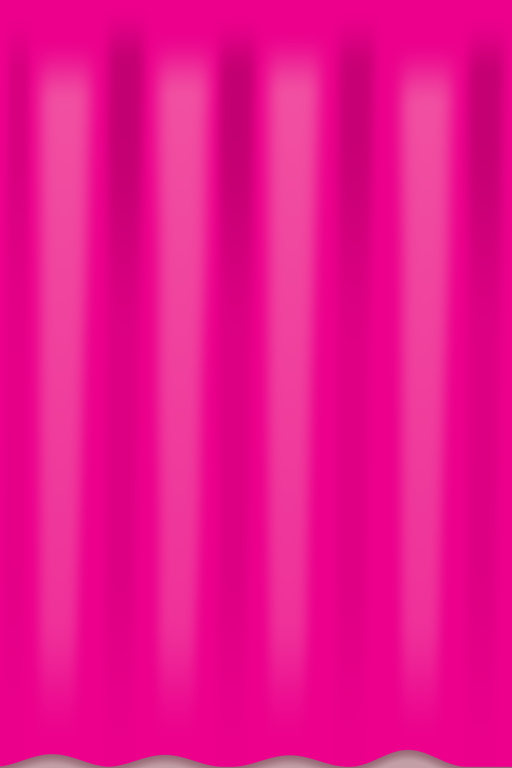
Reproduce this texture procedurally as a WebGL 1 fragment shader.

```glsl
precision highp float;
// A magenta curtain with four soft vertical folds and a scalloped hem.
// Each fold pairs a tapering light ridge with a dark groove, both blurred
// bands; the hem is a row of cosine arches over a greyish backdrop.

uniform vec2 u_resolution;

const vec3 CLOTH = vec3(0.925, 0.0, 0.55);
const vec3 RIDGE = vec3(0.945, 0.32, 0.635);
const vec3 GROOVE = vec3(0.765, 0.0, 0.445);
const vec3 BACKDROP = vec3(0.76, 0.62, 0.65);
const vec3 BACKDROP_SHADE = vec3(0.60, 0.42, 0.47);

// Per fold, left to right: positions across, and tops measured downwards
const vec4 RIDGE_X = vec4(0.129, 0.361, 0.576, 0.836);
const vec4 GROOVE_X = vec4(0.246, 0.465, 0.697, 0.951);
const vec4 RIDGE_TOP = vec4(0.058, 0.050, 0.048, 0.062);
const vec4 GROOVE_TOP = vec4(0.018, 0.030, 0.024, 0.032);
const vec4 GROOVE_DEPTH = vec4(1.0, 1.0, 0.88, 0.96);
const vec4 ARCH_X = vec4(0.102, 0.322, 0.566, 0.797);
const vec4 ARCH_RISE = vec4(0.0165, 0.0155, 0.0150, 0.0220);

const vec2 RIDGE_HALF = vec2(0.056, 0.036);   // at top, at bottom
const vec2 GROOVE_HALF = vec2(0.038, 0.028);  // at top, at bottom
const vec2 DRIFT = vec2(-0.018, -0.014);      // ridge, groove, over the height
const float EDGE_GROOVE_X = 0.038;
const float EDGE_GROOVE_HALF = 0.022;
const float EDGE_GROOVE_DEPTH = 0.5;
const float ARCH_HALF = 0.115;
const float HEM_BASE = 0.0015;
const float WOBBLE = 0.003;
const float PI = 3.14159265;

float hash(float n) {
  return fract(sin(n * 12.9898) * 43758.5453);
}

float noise(float x) {
  float cell = floor(x);
  return mix(hash(cell), hash(cell + 1.0), smoothstep(0.0, 1.0, x - cell));
}

// Flat-topped blurred band across a fold
float band(float offset, float halfWidth) {
  float d = offset / halfWidth;
  return exp(-d * d * d * d);
}

// Ridge brightness down the cloth: soft start, slow fade, soft end
float ridgeFade(float down, float top) {
  return smoothstep(top - 0.012, top + 0.08, down)
       * mix(1.04, 0.5, down)
       * (1.0 - smoothstep(0.80, 0.98, down));
}

// Groove darkness: deep in the upper part, a faint trail below
float grooveFade(float down, float top) {
  float depth = mix(1.0, 0.36, smoothstep(0.16, 0.47, down));
  return smoothstep(top - 0.012, top + 0.07, down)
       * depth * (1.0 - 0.85 * smoothstep(0.72, 0.98, down));
}

void main() {
  vec2 uv = gl_FragCoord.xy / u_resolution;
  float down = 1.0 - uv.y;
  float ridge = 0.0;
  float arch = 0.0;

  // Half-hidden groove at the left edge
  float groove = EDGE_GROOVE_DEPTH * grooveFade(down, GROOVE_TOP.y)
    * band(uv.x - EDGE_GROOVE_X - DRIFT.y * down, EDGE_GROOVE_HALF);

  // Folds
  for (int i = 0; i < 4; i++) {
    float sway = WOBBLE * (noise(down * 6.0 + float(i) * 17.0) - 0.5);
    float x = uv.x + sway;
    float ridgeOffset = x - RIDGE_X[i] - DRIFT.x * down;
    float grooveOffset = x - GROOVE_X[i] - DRIFT.y * down;
    ridge += band(ridgeOffset, mix(RIDGE_HALF.x, RIDGE_HALF.y, down))
      * ridgeFade(down, RIDGE_TOP[i]);
    groove += band(grooveOffset, mix(GROOVE_HALF.x, GROOVE_HALF.y, down))
      * grooveFade(down, GROOVE_TOP[i]) * GROOVE_DEPTH[i];

    float archOffset = clamp((uv.x - ARCH_X[i]) / ARCH_HALF, -1.0, 1.0);
    arch = max(arch, ARCH_RISE[i] * (0.5 + 0.5 * cos(PI * archOffset)));
  }

  vec3 color = mix(CLOTH, GROOVE, clamp(groove, 0.0, 1.0));
  color = mix(color, RIDGE, clamp(ridge, 0.0, 1.0));

  // Backdrop below the hem, shaded by the cloth
  float hem = HEM_BASE + arch;
  vec3 behind = mix(BACKDROP, BACKDROP_SHADE, smoothstep(0.016, 0.0, hem - uv.y));
  float soft = 0.8 / u_resolution.y;
  color = mix(behind, color, smoothstep(hem - soft, hem + soft, uv.y));

  gl_FragColor = vec4(color, 1.0);
}
```
